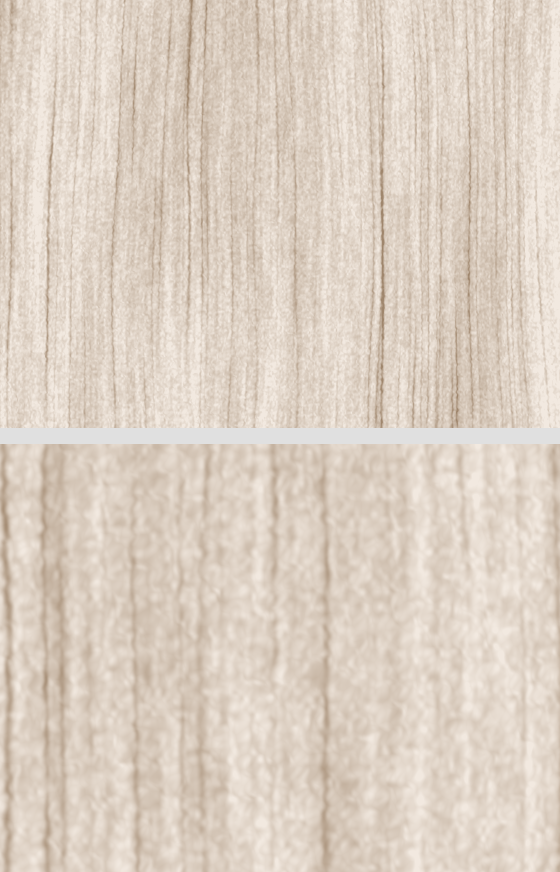
Top: the whole. Bottom: its middle third, enlarged.
Write a Shadertoy shader that draws this texture.

```glsl
// Pale bleached wood with wavering vertical grain, rough dark veins and a fibrous tooth.

const vec3 TAUPE = vec3(0.76, 0.688, 0.615);
const vec3 CREAM = vec3(0.91, 0.868, 0.825);

float hash(vec2 p) {
    vec3 q = fract(p.xyx * vec3(0.1031, 0.1030, 0.0973));
    q += dot(q, q.yzx + 33.33);
    return fract((q.x + q.y) * q.z);
}

// Smooth value noise, centred on zero.
float noise(vec2 p) {
    vec2 cell = floor(p);
    vec2 f = fract(p);
    f = f * f * (3.0 - 2.0 * f);
    float low = mix(hash(cell), hash(cell + vec2(1, 0)), f.x);
    float high = mix(hash(cell + vec2(0, 1)), hash(cell + 1.0), f.x);
    return mix(low, high, f.y) - 0.5;
}

// Distance to the nearest scattered point, centred near zero.
float cellular(vec2 p) {
    vec2 cell = floor(p);
    float nearest = 2.0;
    for (int j = -1; j <= 1; j++) {
        for (int i = -1; i <= 1; i++) {
            vec2 id = cell + vec2(i, j);
            vec2 point = id + vec2(hash(id), hash(id + 71.7));
            nearest = min(nearest, length(point - p));
        }
    }
    return nearest - 0.47;
}

// Layered sines bend the straight grain into slow, lens-like drifts.
float bendGrain(vec2 p) {
    float bend = 0.013 * sin(2.1 * p.y + 4.0 * p.x + 0.6);
    bend += 0.006 * sin(4.3 * p.y - 7.0 * p.x + 2.0);
    bend += 0.002 * sin(11.0 * p.y + 15.0 * p.x);
    return p.x + bend;
}

// Long fibres: noise squeezed across the grain and stretched along it.
float streaks(vec2 grain, float width, float span, float seed) {
    return noise(grain / vec2(width, span) + seed);
}

// One jittered vein per column, fading in and out along its length.
float veins(vec2 grain, float spacing, float width, float seed) {
    float column = floor(grain.x / spacing);
    float darkness = 0.0;
    for (int k = -1; k <= 1; k++) {
        float id = column + float(k) + seed;
        float strength = hash(vec2(id, 5.0));
        float wander = 0.4 * noise(vec2(id * 7.3, grain.y * 2.2));
        float centre = (id - seed + 0.25 + 0.5 * hash(vec2(id, 9.0)) + wander) * spacing;

        float offset = grain.x - centre;
        float core = exp(-offset * offset / (width * width));
        float shade = 0.22 * exp(-abs(offset) / (width * (offset > 0.0 ? 4.5 : 1.5)));
        float presence = smoothstep(-0.35, 0.2, noise(vec2(id * 5.1, grain.y * 2.6)));
        float pores = 0.9 + 0.9 * noise(vec2(id * 2.3, grain.y * 70.0));
        darkness += strength * strength * presence * (core * pores + shade);
    }
    return darkness;
}

void mainImage(out vec4 fragColor, in vec2 fragCoord) {
    vec2 p = fragCoord / iResolution.y;
    vec2 grain = vec2(bendGrain(p), p.y);
    float softEdge = 0.7 / iResolution.y;

    // Broad bands, then progressively finer fibres.
    float band = streaks(grain, 0.11, 0.75, 13.0);
    float tone = 0.88 + 0.62 * band;
    tone += 0.42 * streaks(grain, 0.032, 0.50, 47.0);
    tone += 0.40 * streaks(grain, 0.012, 0.35, 83.0);
    tone += 0.42 * streaks(grain, 0.0060, 0.10, 29.0);

    // Ragged fine vein bundles gather in the darker bands.
    float bundle = smoothstep(0.3, -0.3, band);
    vec2 ragged = grain + vec2(0.0030 * noise(p / vec2(0.012, 0.007)), 0.0);
    tone -= 1.30 * veins(ragged, 0.050, max(0.0030, softEdge), 20.0);
    tone -= (0.45 + 0.55 * bundle) * veins(ragged, 0.017, max(0.0023, softEdge), 210.0);

    // Fibrous tooth: uneven flecks at two sizes, and faint mottling.
    vec2 frayed = grain + 0.004 * noise(p / 0.009 + 31.0);
    tone -= 0.34 * cellular(frayed / vec2(0.0065, 0.0085));
    tone += 0.50 * noise(frayed / vec2(0.0042, 0.0060) + 57.0);
    tone += 0.24 * noise(p / vec2(0.011, 0.018));

    vec3 wood = mix(TAUPE, CREAM, clamp(tone, -0.9, 1.25));
    fragColor = vec4(wood, 1.0);
}
```
